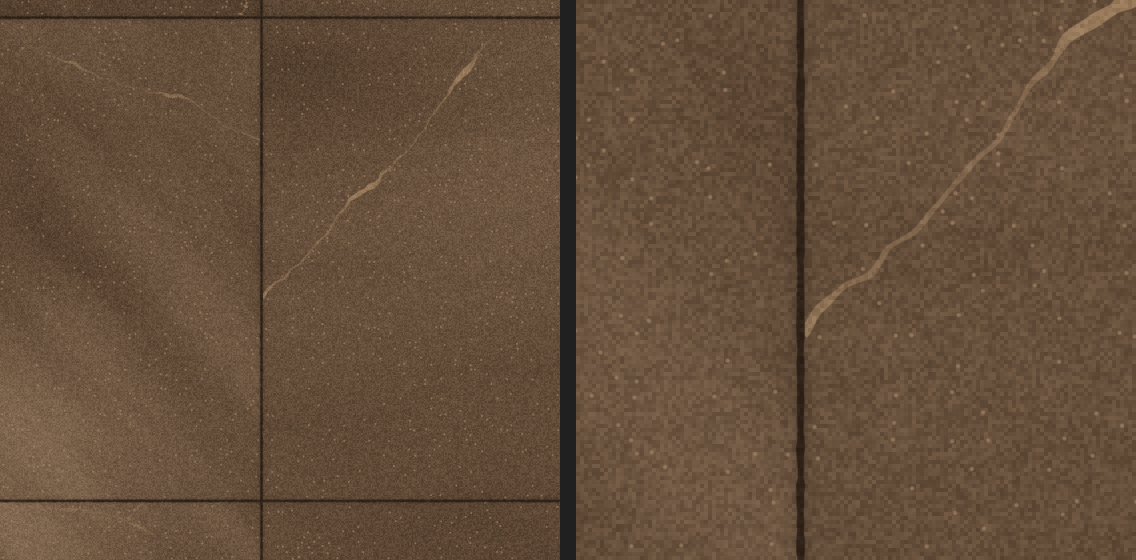
Left, the full canvas; right, a detail of the centre.
This texture is drawn by a Shadertoy shader. Its source:

```glsl
// Large square brown stone tiles with thin dark grout joints.
// Each tile mixes soft light and dark areas, streaks along its own direction,
// fine sandy grain with pale specks, and a few thin wandering mineral veins.

const float TILE_SIZE = 0.863;
const vec2 TILE_CORNER = vec2(0.467, 0.1055);
const float GROUT_HALF_WIDTH = 0.0022;
const vec3 STONE_DARK = vec3(0.26, 0.19, 0.13);
const vec3 STONE_LIGHT = vec3(0.56, 0.45, 0.35);
const vec3 GROUT_COLOR = vec3(0.17, 0.12, 0.085);
const vec3 VEIN_COLOR = vec3(0.63, 0.51, 0.38);
const vec3 SPECK_COLOR = vec3(0.66, 0.54, 0.42);
const float BASE_TONE = 0.45;
const float STREAK_AMOUNT = 0.42;
const float GRAIN_AMOUNT = 0.42;
const float GRAIN_CELLS = 420.0;
const float SPECK_CELLS = 110.0;
const float SPECK_CHANCE = 0.09;

float hash(vec2 p) {
    uvec2 q = uvec2(ivec2(floor(p))) * uvec2(1597334673u, 3812015801u);
    uint n = (q.x ^ q.y) * 1597334673u;
    n = (n ^ (n >> 15u)) * 2246822519u;
    return float((n ^ (n >> 13u)) >> 8u) / 16777216.0;
}

float noise(vec2 p) {
    vec2 i = floor(p), f = fract(p);
    f = f * f * (3.0 - 2.0 * f);
    return mix(mix(hash(i), hash(i + vec2(1, 0)), f.x),
               mix(hash(i + vec2(0, 1)), hash(i + vec2(1, 1)), f.x), f.y);
}

float fbm(vec2 p) {
    float sum = 0.0, amp = 0.5;
    for (int i = 0; i < 5; i++) {
        sum += amp * noise(p);
        p = p * 2.03 + 17.3;
        amp *= 0.5;
    }
    return sum;
}

// Soft elliptical patch of tone
float patchTone(vec2 p, vec2 center, vec2 radius) {
    vec2 d = (p - center) / radius;
    return exp(-dot(d, d));
}

// Vein from a to b: wanders sideways, swells at intervals, fades near b
float vein(vec2 p, vec2 a, vec2 b, float bend, float width, float seed) {
    float len = length(b - a), px = 1.0 / iResolution.y;
    vec2 dir = (b - a) / len;
    float along = dot(p - a, dir), t = along / len;
    float side = dot(p - a, vec2(-dir.y, dir.x));
    float arch = 4.0 * t * (1.0 - t);
    side -= arch * (bend + 0.022 * (noise(vec2(along * 13.0, seed)) - 0.5));
    side -= 0.006 * (noise(vec2(along * 55.0, seed + 7.0)) - 0.5);
    float swell = pow(0.5 + 0.5 * cos(6.2832 * (t - 0.4) / 0.42), 4.0);
    float rough = 0.6 + 0.8 * noise(vec2(along * 90.0, seed + 3.0));
    float halfWidth = width * rough * (0.3 + 0.7 * swell);
    float line = 1.0 - smoothstep(halfWidth - px, halfWidth + px, abs(side));
    float ends = smoothstep(-px, px, along) * (1.0 - smoothstep(0.8, 1.0, t));
    return line * ends * (0.5 + 0.5 * swell);
}

// Broad shading, different in the left and right columns
float broadTone(vec2 p, vec2 tile) {
    if (tile.x < 0.0) {
        return 0.30 * patchTone(p, vec2(0.04, 0.16), vec2(0.24, 0.24))
             - 0.16 * patchTone(p, vec2(0.04, 0.64), vec2(0.22, 0.20))
             + 0.08 * patchTone(p, vec2(0.33, 0.74), vec2(0.18, 0.2))
             - 0.20 * step(1.0, tile.y);
    }
    return 0.10 * patchTone(p, vec2(0.97, 0.74), vec2(0.25, 0.2))
         - 0.20 * patchTone(p, vec2(0.50, 0.88), vec2(0.24, 0.13))
         - 0.08 * patchTone(p, vec2(0.95, 0.32), vec2(0.3, 0.14))
         - 0.14 * patchTone(p, vec2(0.95, 0.03), vec2(0.35, 0.08));
}

void mainImage(out vec4 fragColor, in vec2 fragCoord) {
    vec2 p = fragCoord / iResolution.y;
    float px = 1.0 / iResolution.y;
    vec2 grid = (p - TILE_CORNER) / TILE_SIZE;
    vec2 tile = floor(grid);

    // Streaks: diagonal in the left column, nearly level in the right
    float angle = tile.x < 0.0 ? -0.78 : 0.12 + 0.25 * min(tile.y, 0.0);
    vec2 dir = vec2(cos(angle), sin(angle));
    vec2 flow = vec2(dot(p, dir), dot(p, vec2(-dir.y, dir.x)));
    flow.y += 0.06 * fbm(p * 4.0);
    float streak = fbm(flow * vec2(2.2, 11.0) + 40.0 * hash(tile + 5.0)) - 0.48;
    float strength = STREAK_AMOUNT * (tile.x < 0.0 ? 1.0 : 0.6);

    // Stone tone with two scales of grain
    float grain = 0.7 * hash(p * GRAIN_CELLS) + 0.3 * noise(p * GRAIN_CELLS * 0.5) - 0.5;
    float tone = BASE_TONE + broadTone(p, tile) + strength * streak + GRAIN_AMOUNT * grain;
    vec3 color = mix(STONE_DARK, STONE_LIGHT, clamp(tone, -0.1, 1.1));

    // Scattered pale specks
    vec2 cell = floor(p * SPECK_CELLS);
    vec2 spot = 0.25 + 0.5 * vec2(hash(cell + 31.0), hash(cell + 77.0));
    float speckDist = length(fract(p * SPECK_CELLS) - spot) / SPECK_CELLS;
    float speck = 1.0 - smoothstep(0.0006, 0.0012 + px, speckDist);
    color = mix(color, SPECK_COLOR, 0.6 * speck * step(hash(cell), SPECK_CHANCE));

    // Mineral veins
    float veins = vein(p, vec2(0.467, 0.469), vec2(0.905, 0.962), -0.012, 0.0048, 2.0);
    veins = max(veins, 0.65 * vein(p, vec2(0.467, 0.746), vec2(0.05, 0.91), -0.014, 0.0026, 11.0));
    veins = max(veins, 0.5 * vein(p, vec2(0.0, 0.1), vec2(0.3, 0.03), 0.016, 0.0026, 23.0));
    veins = max(veins, 0.6 * vein(p, vec2(0.254, 0.102), vec2(0.225, 0.068), 0.0, 0.003, 31.0));
    veins = max(veins, 0.8 * vein(p, vec2(0.436, 1.005), vec2(0.423, 0.97), 0.0, 0.004, 43.0));
    color = mix(color, VEIN_COLOR + 0.12 * grain, 0.9 * veins);

    // Grout joints with slightly worn edges and a soft shadow
    vec2 jointDist = abs(fract(grid + 0.5) - 0.5) * TILE_SIZE;
    float joint = min(jointDist.x, jointDist.y) + 0.0012 * (noise(p * 180.0) - 0.5);
    color *= 1.0 - 0.22 * exp(-joint / 0.004);
    float grout = 1.0 - smoothstep(GROUT_HALF_WIDTH - px, GROUT_HALF_WIDTH + px, joint);
    color = mix(color, GROUT_COLOR + 0.05 * grain, 0.92 * grout);

    fragColor = vec4(color, 1.0);
}
```
